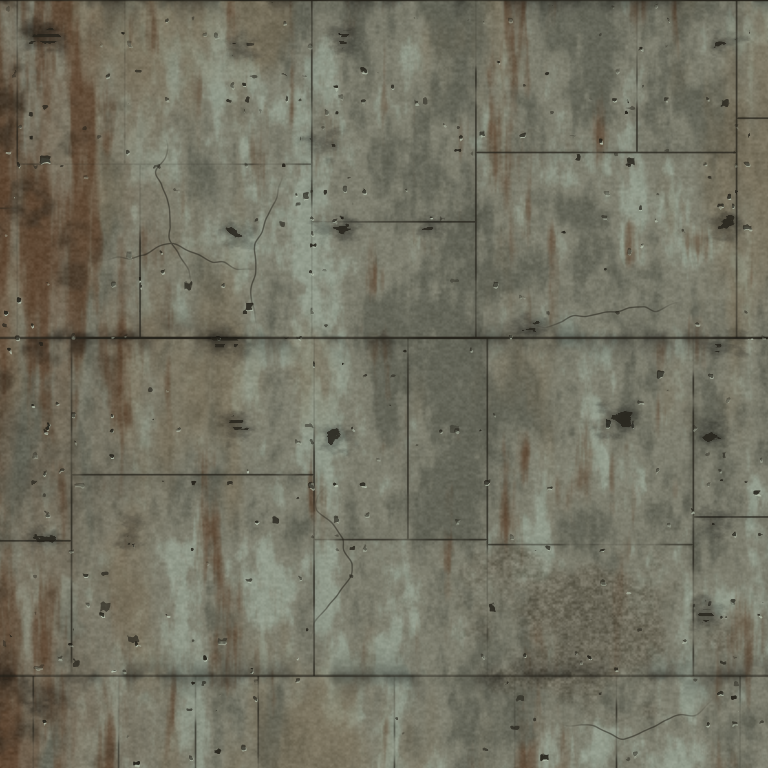
Reproduce this texture procedurally as a Shadertoy shader.

```glsl
// Weathered wall of irregular panels with worn seams, stained by stretched noise,
// rust runs and soot, then scattered with pits, scuffs and cracks.
// Lengths are fractions of the canvas height.
#define BAND 0.44 // panel row height
#define COLUMN 0.27 // mean panel width
#define SOFT 0.0018 // edge softness
#define CONTRAST 1.6 // stain strength
#define GRAIN 0.09
#define RUST_EDGE 0.27 // extra rust on the left
#define PIT_CELLS 26.0
#define FLECK_CELLS 58.0
#define SCUFF_CELLS 8.0
#define CRACKS 6

const vec3 PALE = vec3(0.57, 0.605, 0.545);
const vec3 BASE = vec3(0.49, 0.49, 0.43);
const vec3 SHADE = vec3(0.385, 0.39, 0.34);
const vec3 TAN = vec3(0.48, 0.42, 0.32);
const vec3 RUST = vec3(0.34, 0.24, 0.16);
const vec3 SOOT = vec3(0.14, 0.13, 0.10);

float hash(vec2 p) {
  vec3 q = fract(p.xyx * 0.1031);
  q += dot(q, q.yzx + 33.33);
  return fract((q.x + q.y) * q.z);
}

vec2 hash2(vec2 p) { return vec2(hash(p + 17.0), hash(p + 71.0)); }

float noise(vec2 p) {
  vec2 i = floor(p), f = fract(p);
  f = f * f * (3.0 - 2.0 * f);
  return mix(mix(hash(i), hash(i + vec2(1, 0)), f.x),
             mix(hash(i + vec2(0, 1)), hash(i + vec2(1, 1)), f.x), f.y);
}

float fbm(vec2 p) {
  float sum = 0.0, amp = 0.533;
  for (int i = 0; i < 4; i++) {
    sum += amp * noise(p);
    p = mat2(2.0, 0.1, -0.1, 2.0) * p + 13.7;
    amp *= 0.5;
  }
  return sum;
}

float line(float d, float w) { return 1.0 - smoothstep(w, w + SOFT, d); }

float box(vec2 p, vec2 size) {
  vec2 q = abs(p) - size;
  return length(max(q, 0.0)) + min(max(q.x, q.y), 0.0);
}

// Distances to vertical, inner horizontal and row seams, then panel tone
vec4 panel(vec2 p) {
  float v = (p.y - 0.12) / BAND, band = floor(v);
  float left = -1.0, right = 3.0, column = 0.0;
  v -= band;
  for (int i = -1; i <= 8; i++) {
    float edge = (float(i) + 0.6 * hash(vec2(float(i), band + 7.0))) * COLUMN;
    if (edge <= p.x) { left = edge; column = float(i); }
    else right = min(right, edge);
  }
  float cut = 0.3 + 0.4 * hash(vec2(column, band + 3.0));
  vec2 id = vec2(column, band * 2.0 + step(cut, v));
  float middle = mix(left, right, 0.35 + 0.3 * hash(id + 9.0));
  float split = step(0.6, hash(id + 23.0));
  float dv = min(min(p.x - left, right - p.x), abs(p.x - middle) + 1.0 - split);
  float tone = hash(id + 40.0 * split * step(middle, p.x));
  return vec4(dv, abs(v - cut) * BAND, min(v, 1.0 - v) * BAND, tone);
}

float wander(float x, float k) { return 0.16 * fbm(vec2(x * 7.0, k * 9.0)) - 0.08; }

// Thin wandering lines, alternately lying and standing
float cracks(vec2 p) {
  float ink = 0.0;
  for (int i = 0; i < CRACKS; i++) {
    float k = float(i);
    vec2 q = (i % 2 == 0 ? p : p.yx) - hash2(vec2(k, 5.0));
    float y = wander(q.x, k), slope = (wander(q.x + 0.003, k) - y) / 0.003;
    float d = abs(q.y - y) / sqrt(1.0 + slope * slope);
    ink = max(ink, line(d, 0.0) * (1.0 - smoothstep(0.04, 0.11, abs(q.x))));
  }
  return ink;
}

// Chips of many sizes, some with a bright lower rim
vec3 pits(vec3 col, vec2 p, float cells, float share) {
  vec2 cell = floor(p * cells), kind = hash2(cell + 3.0);
  vec2 q = (fract(p * cells) - 0.3 - 0.4 * hash2(cell)) / cells;
  float present = step(hash(cell + 5.0), share) * (0.35 + 0.6 * hash(cell + 11.0));
  vec2 size = (vec2(0.02, 0.015) + vec2(0.14, 0.1) * kind * kind) / cells;
  float torn = 0.004 * (noise(p * 260.0) - 0.5);
  float rim = line(box(q + vec2(-0.0008, 0.0022), size * 0.8) + torn, 0.0);
  col = mix(col, PALE * 1.25, present * rim * step(0.4, hash(cell + 13.0)));
  return mix(col, SOOT, present * line(box(q, size) + torn, 0.0));
}

void mainImage(out vec4 fragColor, in vec2 fragCoord) {
  vec2 p = fragCoord / iResolution.y;
  vec4 seam = panel(p);

  // Stains: clouds, vertical runs, blotches and scratches
  float runs = fbm(p * vec2(28, 4) + 31.0), blotch = fbm(p * 22.0 + 50.0);
  float tone = 0.31 * fbm(p * 5.0 + 3.0) + 0.27 * runs + 0.24 * blotch;
  tone += 0.18 * fbm(p * vec2(85, 32) + 20.0) - 0.5;
  tone = 0.51 + tone * CONTRAST + 0.06 * (seam.w - 0.5);
  vec3 col = mix(SHADE, BASE, smoothstep(0.33, 0.53, tone));
  col = mix(col, PALE, smoothstep(0.53, 0.69, tone));
  float warm = 0.6 * fbm(p * vec2(17, 4) + 80.0) + 0.4 * fbm(p * 4.0 + 60.0);
  col = mix(col, TAN, 0.45 * smoothstep(0.48, 0.68, warm));

  // Rust: brown wash on the left, broken runs everywhere
  float side = exp(-p.x * p.x / 0.022) * mix(0.5, 1.0, smoothstep(0.12, 0.3, abs(p.y - 0.3)));
  col = mix(col, RUST + 0.05, 0.6 * side * smoothstep(0.3, 0.6, runs));
  float rust = 0.7 * fbm(p * vec2(50, 6) + 11.0) + 0.3 * blotch + RUST_EDGE * side;
  col = mix(col, RUST, 0.75 * smoothstep(0.59, 0.84, rust));
  col = mix(col, SOOT, 0.5 * side * smoothstep(0.5, 0.75, blotch));

  // Crumbled patch and grain
  float ring = length((p - vec2(0.77, 0.19)) / vec2(0.14, 0.09)) - 1.0;
  float rough = 1.0 - smoothstep(-0.3, 0.25, ring + 1.8 * fbm(p * 18.0) - 0.9);
  col = mix(col, vec3(0.40, 0.38, 0.32), 0.65 * rough);
  float grain = 0.6 * noise(p * vec2(190, 260)) + 0.4 * noise(p * 420.0) - 0.5;
  col += grain * GRAIN * (1.0 + 1.2 * rough);

  // Seams, worn away in places, with dirty halos
  float wear = smoothstep(0.36, 0.62, 0.7 * noise(p * 5.0 + 90.0) + 0.3 * noise(p * 40.0));
  float inner = min(seam.x, seam.y);
  float row = mix(0.6, 0.95, step(0.34, p.y)) * (0.7 + 0.3 * wear);
  col *= 1.0 - 0.1 * wear * exp(-inner / 0.007);
  col *= 1.0 - 0.4 * exp(-seam.z / 0.014) * smoothstep(0.42, 0.65, blotch);
  col = mix(col, SOOT, line(inner, 0.0002) * (0.12 + 0.6 * wear));
  col = mix(col, SOOT, row * line(seam.z, 0.0007));
  col = mix(col, SOOT, 0.55 * cracks(p));

  // Chips gather along seams and in clusters
  float cluster = smoothstep(0.45, 0.75, fbm(p * 7.0 + 130.0)) + exp(-min(inner, seam.z) / 0.012);
  col = pits(col, p, PIT_CELLS, 0.04 + 0.13 * cluster);
  col = pits(col, p + 3.0, FLECK_CELLS, 0.02 + 0.11 * cluster);

  // Scuffs: torn marks, some slatted
  vec2 cell = floor(p * SCUFF_CELLS);
  vec2 q = (fract(p * SCUFF_CELLS) - 0.35 - 0.3 * hash2(cell + 8.0)) / SCUFF_CELLS;
  vec2 size = mix(vec2(0.004, 0.002), vec2(0.018, 0.011), hash2(cell + 2.0));
  float torn = box(q, size) + 0.035 * (fbm(p * vec2(60, 100)) - 0.4);
  float slats = max(smoothstep(-0.3, 0.4, sin(p.y * 700.0)), step(0.5, hash(cell + 4.0)));
  float present = step(hash(cell + 6.0), 0.32);
  col *= 1.0 - 0.25 * present * (1.0 - smoothstep(0.0, 0.022, torn));
  col = mix(col, SOOT, 0.8 * present * slats * line(torn, 0.0));

  fragColor = vec4(clamp(col, 0.0, 1.0), 1.0);
}
```
